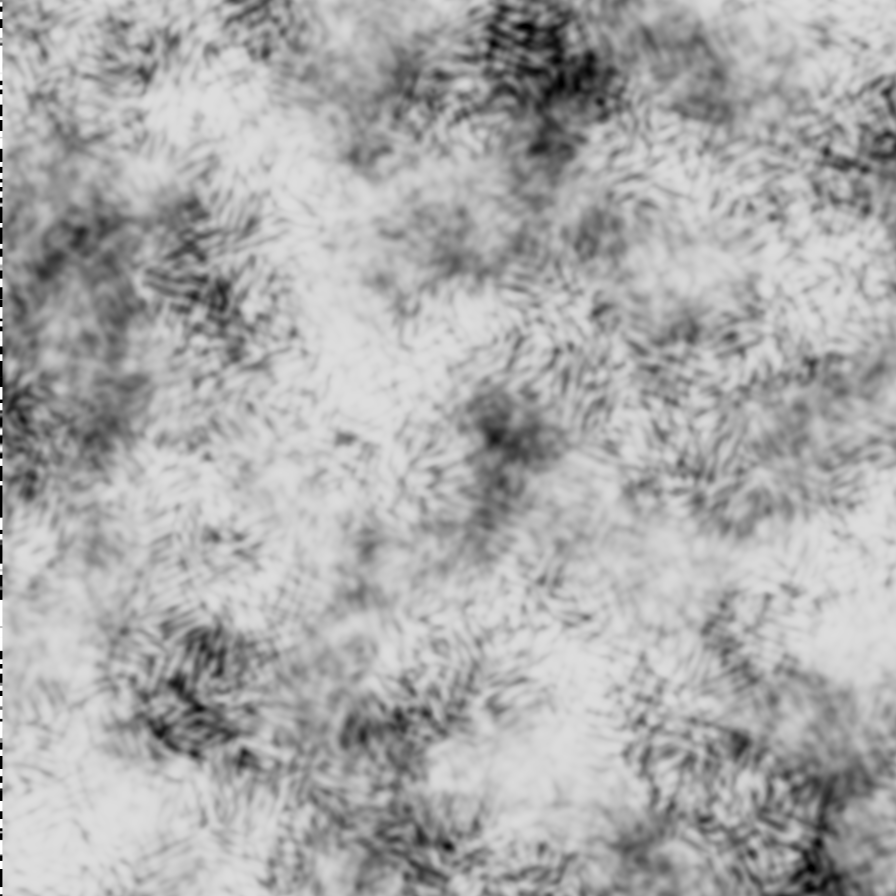
Give the GLSL for this texture, as a three.js fragment shader.

```glsl
// Mottled grey plaster: soft cloudy stains broken up by short brushed flecks.
varying vec2 vUv;

#define CLOUD_SCALE 3.6     // broad stains across the canvas
#define CLOUD_AMOUNT 0.62   // strength of the broadest octave
#define CLOUD_GAIN 0.78     // strength kept by each finer octave
#define FLECK_SCALE 92.0    // flecks across the canvas, by their width
#define FLECK_STRETCH 2.3   // fleck length over width
#define FLECK_AMOUNT 0.42
#define LIGHT_TONE 0.87
#define STAIN_DEPTH 0.2     // darkening per unit of stain
#define STAIN_KNEE 0.8      // softness of the turn from light to stain
#define EDGE_WIDTH 0.0027   // dashed strip on the left border
#define EDGE_DASHES 110.0

const float TAU = 6.2831853;
const float NOISE_NORM = 4.65; // brings gradient noise to unit deviation

float hash(vec2 p) {
  vec3 q = fract(vec3(p.xyx) * 0.1031);
  q += dot(q, q.yzx + 33.33);
  return fract((q.x + q.y) * q.z);
}

mat2 rotation(float angle) {
  float c = cos(angle), s = sin(angle);
  return mat2(c, s, -s, c);
}

float cornerSlope(vec2 cell, vec2 offset) {
  float angle = TAU * hash(cell);
  return dot(vec2(cos(angle), sin(angle)), offset);
}

float gradientNoise(vec2 p) {
  vec2 i = floor(p), f = fract(p);
  vec2 u = f * f * f * (f * (f * 6.0 - 15.0) + 10.0);
  vec2 e = vec2(1.0, 0.0);
  float low = mix(cornerSlope(i, f), cornerSlope(i + e, f - e), u.x);
  float high = mix(cornerSlope(i + e.yx, f - e.yx), cornerSlope(i + 1.0, f - 1.0), u.x);
  return NOISE_NORM * mix(low, high, u.y);
}

// Layered stains, each octave turned to hide the lattice
float clouds(vec2 p) {
  float sum = 0.0, amount = CLOUD_AMOUNT;
  p = p * CLOUD_SCALE + 17.3;
  for (int i = 0; i < 5; i++) {
    sum += amount * gradientNoise(p);
    p = rotation(0.65) * p * 2.05 + 31.7;
    amount *= CLOUD_GAIN;
  }
  return sum;
}

// Elongated flecks whose direction changes from patch to patch
float flecks(vec2 p) {
  float sum = 0.0, power = 0.0;
  for (int i = 0; i < 4; i++) {
    float k = float(i);
    float weight = 0.08 + smoothstep(-0.7, 1.2, gradientNoise(p * 13.0 + 41.0 * k + 5.0));
    vec2 q = rotation(0.35 + k * TAU / 8.0) * p * FLECK_SCALE;
    sum += weight * gradientNoise(q / vec2(FLECK_STRETCH, 1.0) + 73.0 * k + 200.0);
    power += weight * weight;
  }
  return sum / sqrt(power);
}

// Bends an even spread of values into mostly light tones with a dark tail
float stainTone(float value) {
  float stain = STAIN_KNEE * log(1.0 + exp((0.55 - value) / STAIN_KNEE));
  return LIGHT_TONE - STAIN_DEPTH * stain;
}

void main() {
  // Some patches are smeared smooth, others are rough
  float roughness = mix(0.45, 1.35, smoothstep(-1.3, 1.0, gradientNoise(vUv * 6.0 + 90.0)));
  float tone = stainTone(clouds(vUv) + FLECK_AMOUNT * roughness * flecks(vUv));

  // Irregular black and white dashes along the border
  float dash = smoothstep(-0.25, 0.25, gradientNoise(vec2(3.5, vUv.y * EDGE_DASHES)));
  float border = 1.0 - smoothstep(EDGE_WIDTH - 0.001, EDGE_WIDTH + 0.001, vUv.x);
  tone = mix(tone, dash, border);

  gl_FragColor = vec4(vec3(clamp(tone, 0.0, 1.0)), 1.0);
}
```
